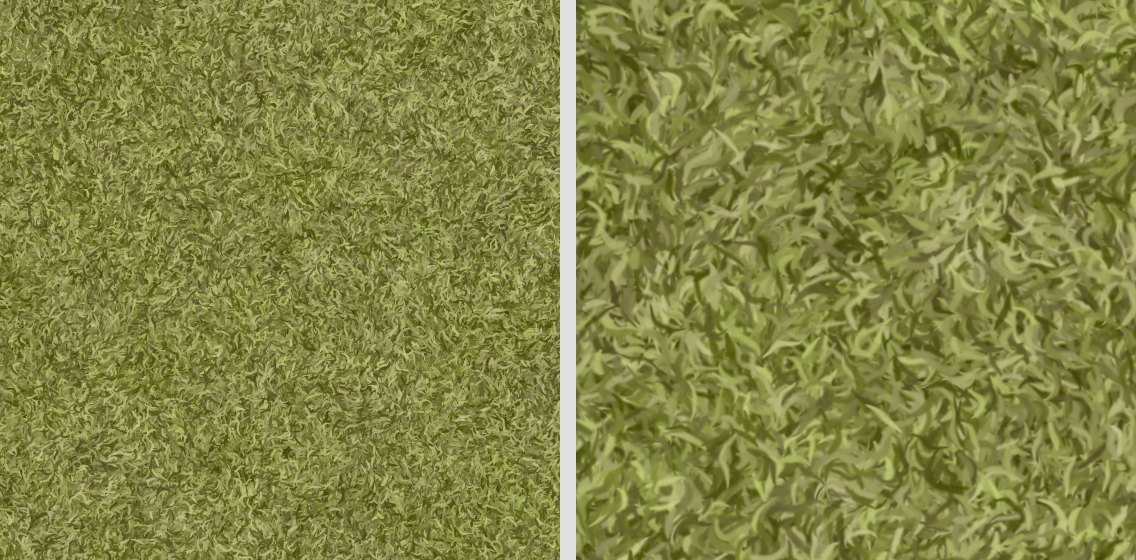
Left, the full canvas; right, a detail of the centre.
Give the GLSL for this texture, as a WebGL 2 fragment shader.

```glsl
#version 300 es
precision highp float;
// Dense short lawn: layers of small curved grass blades scattered on jittered cells.

#define LAYERS 17
#define CELLS 56.0
#define HALF_LENGTH 0.0155
#define HALF_WIDTH 0.0021
#define SOFTNESS 0.0014
#define OPACITY 0.86
#define MEAN_TONE 0.60
#define TONE_RANGE 1.30
#define ANGLE_SPREAD 2.3
#define SHADE vec3(0.29, 0.30, 0.06)
#define SUNLIT vec3(0.66, 0.68, 0.41)
#define HUE_SHIFT vec3(0.012, -0.012, 0.055)

uniform vec2 u_resolution;
out vec4 fragColor;

vec4 hash4(vec2 p) {
    vec4 q = fract(p.xyxy * vec4(0.1031, 0.1030, 0.0973, 0.1099));
    q += dot(q, q.wzxy + 33.33);
    return fract((q.xxyz + q.yzzw) * q.zywx);
}

// Layered sines for slow changes across the lawn, about -1 to 1
float drift(vec2 p) {
    float sum = 0.0;
    float weight = 0.5;
    for (int i = 0; i < 4; i++) {
        sum += weight * sin(p.x + 1.7 * sin(p.y * 0.8 + float(i))) * cos(p.y + 1.3 * sin(p.x * 0.7));
        p = mat2(1.2, 1.6, -1.6, 1.2) * p + 3.1;
        weight *= 0.65;
    }
    return sum;
}

// Coverage of a tapered, bent blade centred on the origin
float blade(vec2 p, float angle, float halfLength, float halfWidth, float bend, float soft) {
    float c = cos(angle);
    float s = sin(angle);
    vec2 q = vec2(c * p.x + s * p.y, c * p.y - s * p.x);
    float along = q.x / halfLength;
    float taper = 1.0 - along * along;
    if (taper <= 0.0) return 0.0;
    float across = abs(q.y - bend * halfLength * (along * along - 0.4));
    float edge = across - halfWidth * sqrt(taper);
    return (1.0 - smoothstep(-soft, soft, edge)) * smoothstep(0.0, 0.35, taper);
}

void main() {
    float canvas = min(u_resolution.x, u_resolution.y);
    vec2 uv = gl_FragCoord.xy / canvas;
    float soft = max(SOFTNESS, 0.7 / canvas);

    // Slow variation of light, hue and tuft direction
    float light = 0.10 * drift(uv * 21.0);
    float hueDrift = 0.5 * drift(uv * 13.0 + 7.0);
    float combing = 2.2 * drift(uv * 17.0 + 19.0);

    // Shaded thatch below the blades
    float tone = 0.26 + 0.15 * drift(uv * 210.0);
    float hue = hueDrift;

    // Blades, from the lowest layer to the top
    for (int layer = 0; layer < LAYERS; layer++) {
        float height = float(layer) / float(LAYERS - 1);
        vec2 grid = uv * CELLS + vec2(0.37, 0.61) * float(layer);
        vec2 home = floor(grid);
        for (int k = 0; k < 9; k++) {
            vec2 cell = home + vec2(k % 3 - 1, k / 3 - 1);
            vec2 seed = cell + vec2(37.0, 71.0) * float(layer + 1);
            vec4 place = hash4(seed);
            vec4 look = hash4(seed + 153.7);
            vec2 p = (grid - cell - place.xy) / CELLS;
            if (dot(p, p) > 1.3 * HALF_LENGTH * HALF_LENGTH) continue;

            float angle = 1.2 + combing + ANGLE_SPREAD * (place.z - 0.5);
            float halfLength = HALF_LENGTH * mix(0.45, 1.0, place.w);
            float halfWidth = HALF_WIDTH * mix(0.6, 1.2, look.x);
            float bend = 0.9 * (look.y - 0.5);
            float cover = OPACITY * blade(p, angle, halfLength, halfWidth, bend, soft);

            float bladeTone = MEAN_TONE + TONE_RANGE * (look.z - 0.5) + 0.16 * (height - 0.8);
            tone = mix(tone, bladeTone, cover);
            hue = mix(hue, hueDrift + 2.0 * look.w - 1.0, cover);
        }
    }

    // Shade to sunlit, with a swing between fresh and dry green
    tone = clamp(tone + light, -0.15, 1.3);
    vec3 color = mix(SHADE, SUNLIT, tone) + HUE_SHIFT * hue;
    fragColor = vec4(clamp(color, 0.0, 1.0), 1.0);
}
```
